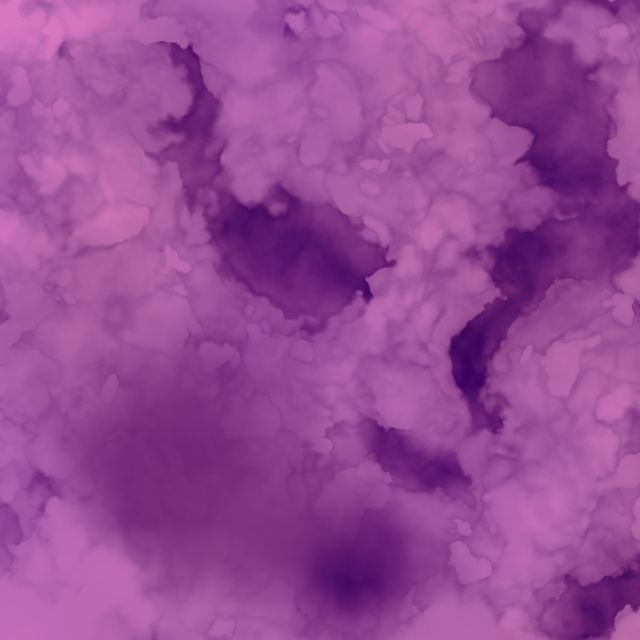
This texture is drawn by a Shadertoy shader. Its source:

```glsl
const vec3 DEEP_VIOLET = vec3(0.23, 0.01, 0.37);
const vec3 PLUM = vec3(0.41, 0.12, 0.45);
const vec3 MAUVE = vec3(0.68, 0.38, 0.65);
const vec3 PINK = vec3(0.84, 0.47, 0.75);
const int PUFF_LAYERS = 5;

vec2 hash22(vec2 p) {
    vec3 q = fract(p.xyx * vec3(0.1031, 0.1030, 0.0973));
    q += dot(q, q.yzx + 33.33);
    return fract((q.xx + q.yz) * q.zy);
}

float gradientDot(vec2 cell, vec2 offset, vec2 f) {
    return dot(hash22(cell + offset) * 2.0 - 1.0, f - offset);
}

float gradientNoise(vec2 p) {
    vec2 cell = floor(p), f = fract(p);
    vec2 u = f * f * f * (f * (f * 6.0 - 15.0) + 10.0);
    vec2 e = vec2(0.0, 1.0);
    return mix(mix(gradientDot(cell, e.xx, f), gradientDot(cell, e.yx, f), u.x),
               mix(gradientDot(cell, e.xy, f), gradientDot(cell, e.yy, f), u.x), u.y);
}

float fbm(vec2 p) {
    float sum = 0.0, amplitude = 1.0;
    for (int i = 0; i < 5; i++) {
        sum += amplitude * gradientNoise(p);
        p = mat2(1.6, 1.2, -1.2, 1.6) * p + 7.3;
        amplitude *= 0.5;
    }
    return sum;
}

vec2 swirl(vec2 p) {
    return vec2(fbm(p), fbm(p + vec2(15.2, 8.3)));
}

// Rounded cells whose creases are blended by a smooth minimum
float roundCells(vec2 p) {
    vec2 cell = floor(p), f = fract(p);
    float sum = 0.0;
    for (int y = -1; y <= 1; y++)
    for (int x = -1; x <= 1; x++) {
        vec2 offset = vec2(x, y);
        vec2 d = offset + hash22(cell + offset) - f;
        sum += exp(-14.0 * dot(d, d));
    }
    return 0.2 + log(sum + 0.0001) / 14.0;
}

float billow(vec2 p) {
    float sum = 0.0, amplitude = 1.0;
    for (int i = 0; i < 3; i++) {
        sum += amplitude * roundCells(p);
        p = mat2(1.7, 1.2, -1.2, 1.7) * p + 3.7;
        amplitude *= 0.5;
    }
    return sum;
}

// Soft stroke from a to b
float streak(vec2 p, vec2 a, vec2 b, float width) {
    vec2 ab = b - a;
    float along = clamp(dot(p - a, ab) / dot(ab, ab), 0.0, 1.0);
    float d = length(p - a - ab * along) / width;
    return exp(-d * d);
}

float glow(vec2 p, vec2 center, float radius) {
    vec2 d = (p - center) / radius;
    return exp(-dot(d, d));
}

// Openings between the clouds
float openings(vec2 p) {
    float gap = 0.7 * streak(p, vec2(0.28, 0.86), vec2(0.32, 0.75), 0.07);
    gap += streak(p, vec2(0.40, 0.65), vec2(0.53, 0.58), 0.08);
    gap += 0.85 * streak(p, vec2(0.85, 0.87), vec2(0.90, 0.70), 0.12);
    gap += streak(p, vec2(0.84, 0.58), vec2(0.73, 0.45), 0.05);
    gap += 0.8 * streak(p, vec2(0.73, 0.45), vec2(0.76, 0.33), 0.045);
    gap += streak(p, vec2(0.58, 0.32), vec2(0.70, 0.26), 0.035);
    gap += streak(p, vec2(0.90, 0.04), vec2(0.96, 0.09), 0.05);
    return min(gap, 1.1);
}

float addBank(float tone, vec2 p, vec2 center, float radius, float level) {
    float height = radius - length(p - center) + 0.18 * billow(p * 7.0 + center);
    float lit = level + 0.25 * clamp(height, 0.0, 0.3);
    return mix(tone, lit, smoothstep(-0.02, 0.06, height));
}

vec3 smokeColor(float tone) {
    vec3 color = mix(DEEP_VIOLET, PLUM, clamp(tone / 0.25, 0.0, 1.0));
    color = mix(color, MAUVE, clamp((tone - 0.25) / 0.5, 0.0, 1.0));
    return mix(color, PINK, clamp((tone - 0.75) / 0.25, 0.0, 1.0));
}

void mainImage(out vec4 fragColor, in vec2 fragCoord) {
    vec2 uv = fragCoord / iResolution.y;
    vec2 wispy = uv + 0.07 * swirl(uv * 5.0) + 0.025 * swirl(uv * 14.0 + 3.0);
    float haze = fbm(wispy * 3.0 + 4.0);
    float wisps = fbm(wispy * 9.0);
    float tone = 0.54 - 0.32 * openings(wispy) + 0.18 * haze + 0.28 * wisps;

    // Puffs from back to front, with ragged openings and uneven edges
    for (int i = 0; i < PUFF_LAYERS; i++) {
        float depth = float(i) / float(PUFF_LAYERS - 1);
        vec2 seed = vec2(17.0, 31.0) * float(i + 1);
        vec2 p = uv + 0.06 * swirl(uv * 5.0 + seed) + 0.016 * swirl(uv * 17.0 + seed);
        float gap = openings(p + 0.07 * swirl(uv * 8.0 - seed));
        float height = billow(p * mix(3.5, 8.0, depth) + seed) + 0.5 * fbm(p * 4.0 + seed);
        height -= mix(-0.20, 0.12, depth) + 0.48 * gap;
        float blur = mix(0.05, 0.30, smoothstep(-0.15, 0.4, gradientNoise(uv * 4.0 + seed)));
        float lit = mix(0.64, 0.76, depth) + 0.28 * clamp(height, 0.0, 0.5);
        lit += 0.18 * haze + 0.10 * wisps - 0.16 * gap;
        tone -= 0.07 * smoothstep(-0.14, 0.03, height);
        tone = mix(tone, lit, smoothstep(0.0, blur, height));
    }

    // Broad soft shadow and pink light
    vec2 drift = uv + 0.07 * swirl(uv * 3.0 + 9.0);
    float shadow = 0.95 * streak(drift, vec2(0.26, 0.25), vec2(0.54, 0.13), 0.13);
    shadow += 0.30 * streak(drift, vec2(0.15, 0.35), vec2(0.40, 0.41), 0.09);
    tone = mix(tone, 0.27 + 0.16 * haze + 0.06 * wisps, min(shadow, 0.9));
    tone -= 0.28 * glow(drift, vec2(0.54, 0.11), 0.08);
    tone += 0.24 * glow(uv, vec2(0.02, 1.0), 0.15) + 0.12 * glow(uv, vec2(0.64, 0.95), 0.14);

    // Bright banks along the bottom
    tone = addBank(tone, drift, vec2(0.06, 0.0), 0.20, 0.83);
    tone = addBank(tone, drift, vec2(0.74, -0.04), 0.11, 0.76);

    vec3 color = smokeColor(tone);
    float tint = 0.5 * gradientNoise(uv * 2.5 + 6.0) + 0.25 * (uv.x - 0.5);
    color += tint * vec3(0.02, 0.03, -0.09);
    fragColor = vec4(clamp(color, 0.0, 1.0), 1.0);
}
```
